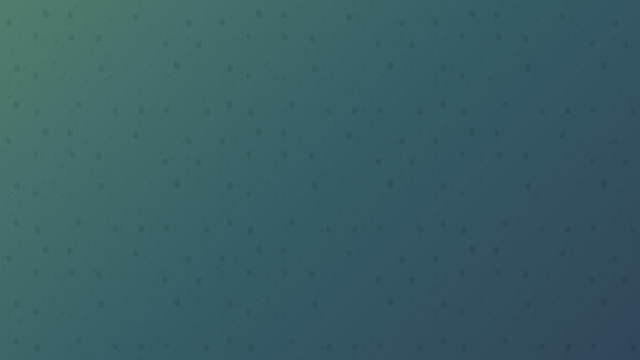
Write a WebGL 2 fragment shader that draws this background.

```glsl
#version 300 es
precision highp float;
// Diagonal green-to-slate gradient with a faint repeating scatter of pebbles, slashes and rods.

uniform vec2 u_resolution;
out vec4 outColor;

// All lengths are fractions of the canvas height.
#define TILE vec2(0.5926, 0.328)
#define GREEN vec3(0.318, 0.490, 0.430)
#define TEAL vec3(0.210, 0.370, 0.402)
#define SLATE vec3(0.187, 0.278, 0.355)
#define MIDDLE 0.48
#define PEBBLE_SHADE 0.075
#define SLASH_SHADE 0.045
#define ROD_SHADE 0.015

vec3 hash3(vec2 p) {
  vec3 q = vec3(dot(p, vec2(127.1, 311.7)),
                dot(p, vec2(269.5, 183.3)),
                dot(p, vec2(419.2, 371.9)));
  return fract(sin(q) * 43758.545);
}

float roundedBox(vec2 p, vec2 halfSize, float radius) {
  vec2 d = abs(p) - halfSize + radius;
  return length(max(d, 0.0)) + min(max(d.x, d.y), 0.0) - radius;
}

// Coverage of one jittered mark per cell; the cells wrap at each tile.
float scatter(vec2 p, vec2 grid, float density, float seed, vec2 halfSize, float slant) {
  vec2 cell = p / TILE * grid;
  vec3 random = hash3(mod(floor(cell), grid) + seed);
  vec2 d = (fract(cell) - 0.5 - (random.xy - 0.5) * 0.7) * TILE / grid;
  d.x += slant * d.y;
  float size = mix(0.8, 1.1, fract(random.z * 17.0));
  vec2 extent = halfSize * size;
  float edge = 1.0 / u_resolution.y;
  float dist = roundedBox(d, extent, 0.7 * min(extent.x, extent.y));
  return (1.0 - smoothstep(-edge, edge, dist)) * step(random.z, density);
}

void main() {
  vec2 p = gl_FragCoord.xy / u_resolution.y;
  p.y = 1.0 - p.y;

  // Three-stop gradient from the upper left to the lower right
  float t = (p.x + p.y) / (u_resolution.x / u_resolution.y + 1.0);
  vec3 color = mix(GREEN, TEAL, clamp(t / MIDDLE, 0.0, 1.0));
  color = mix(color, SLATE, clamp((t - MIDDLE) / (1.0 - MIDDLE), 0.0, 1.0));

  // Dark marks, from large to faint
  float pebbles = scatter(p, vec2(7.0, 4.0), 0.75, 3.0, vec2(0.0075, 0.0095), 0.0);
  float slashes = scatter(p, vec2(13.0, 8.0), 0.6, 41.0, vec2(0.0028, 0.0065), 0.7);
  float rods = scatter(p, vec2(11.0, 5.0), 0.7, 83.0, vec2(0.0035, 0.016), 0.0);
  color *= 1.0 - PEBBLE_SHADE * pebbles;
  color *= 1.0 - SLASH_SHADE * slashes;
  color *= 1.0 - ROD_SHADE * rods;

  outColor = vec4(color, 1.0);
}
```
